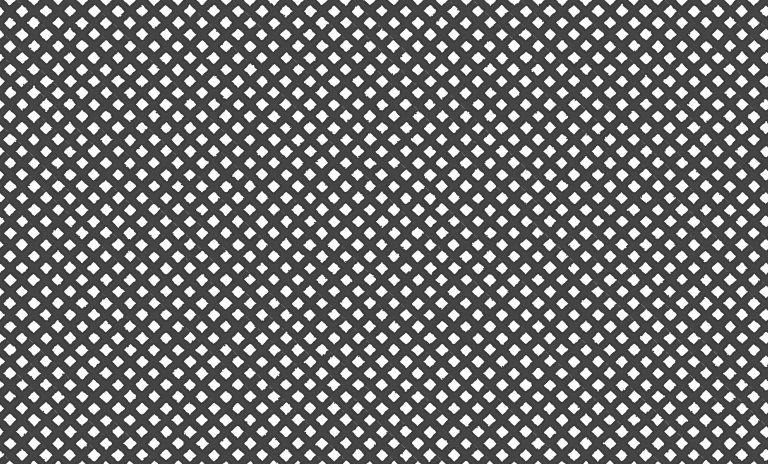
Reproduce this pattern procedurally as a WebGL 1 fragment shader.

```glsl
precision highp float;
// Diagonal woven lattice: dark crossing strips around ragged white diamond holes.

uniform vec2 u_resolution;

const vec2 REPEATS = vec2(32.0, 19.86);   // diamonds across and down
const vec2 PHASE = vec2(-0.083, 0.38);    // centre of the first diamond
const float HOLE_HALF = 0.26;             // half side of a hole, in strip pitches
const float CORNER = 0.035;               // corner rounding
const float JITTER = 0.022;               // wander of hole centres
const float SIZE_VARIATION = 0.016;
const float ROUGHNESS = 0.05;             // raggedness of the hole edges
const float NICK_CHANCE = 0.35;
const float NICK_RADIUS = 0.055;
const float SEAM_WIDTH = 0.035;
const float SEAM_CHANCE = 0.55;
const vec3 STRIP = vec3(0.268);
const vec3 RIM = vec3(0.215);
const vec3 SEAM = vec3(0.44);
const vec3 HOLE = vec3(0.992);

float hash(vec2 p) {
    vec3 q = fract(p.xyx * 0.1031);
    q += dot(q, q.yzx + 33.33);
    return fract((q.x + q.y) * q.z);
}

vec2 hash2(vec2 p) {
    return vec2(hash(p), hash(p + vec2(57.3, 19.7)));
}

float valueNoise(vec2 p) {
    vec2 i = floor(p);
    vec2 f = fract(p);
    f = f * f * (3.0 - 2.0 * f);
    float low = mix(hash(i), hash(i + vec2(1.0, 0.0)), f.x);
    float high = mix(hash(i + vec2(0.0, 1.0)), hash(i + 1.0), f.x);
    return mix(low, high, f.y);
}

float roundedBox(vec2 p, float halfSide, float radius) {
    vec2 q = abs(p) - halfSide + radius;
    return length(max(q, 0.0)) + min(max(q.x, q.y), 0.0) - radius;
}

// Signed distance to the worn hole of one cell, negative inside.
float holeDistance(vec2 local, vec2 cell, vec2 lattice) {
    vec2 p = local - (hash2(cell + 3.1) - 0.5) * 2.0 * JITTER;
    float halfSide = HOLE_HALF + (hash(cell + 11.7) - 0.5) * 2.0 * SIZE_VARIATION;
    float d = roundedBox(p, halfSide, CORNER);
    d += (valueNoise(lattice * 7.0 + 200.0) - 0.5) * ROUGHNESS;

    // A small nick bites into, or spills out of, the rim of some holes.
    if (hash(cell + 23.9) < NICK_CHANCE) {
        vec2 side = hash2(cell + 41.3) * 2.0 - 1.0;
        vec2 rimPoint = side / max(max(abs(side.x), abs(side.y)), 0.01) * halfSide;
        float nick = length(p - rimPoint) - NICK_RADIUS;
        d = hash(cell + 67.1) < 0.5 ? max(d, -nick) : min(d, nick);
    }
    return d;
}

// Thin light line where a falling strip overlaps the rising ones.
float seamMask(vec2 lattice, vec2 local, vec2 cell, float pixel) {
    float strip = hash(vec2(cell.x, 91.0));
    float strength = step(strip, SEAM_CHANCE) * (0.45 + 0.55 * hash(vec2(cell.x, 37.0)));
    float wear = smoothstep(0.25, 0.65, valueNoise(vec2(cell.x * 5.0, lattice.y * 1.3) + 300.0));
    float offset = abs(local.x - HOLE_HALF);
    float line = 1.0 - smoothstep(0.0, SEAM_WIDTH * 0.5 + pixel * 0.5, offset);
    return line * strength * wear;
}

void main() {
    vec2 grid = gl_FragCoord.xy / u_resolution * REPEATS - PHASE;

    // Lattice axes run across the two families of diagonal strips.
    vec2 lattice = vec2(grid.x + grid.y, grid.x - grid.y);
    vec2 cell = floor(lattice + 0.5);
    vec2 local = lattice - cell;
    float pixel = length(REPEATS / u_resolution);

    float d = holeDistance(local, cell, lattice);

    // Strips with a slight tone wander, seams, and a shaded rim round each hole.
    vec3 color = STRIP + (valueNoise(lattice * 3.0 + 100.0) - 0.5) * 0.012;
    color = mix(color, SEAM, seamMask(lattice, local, cell, pixel));
    float rim = 1.0 - smoothstep(0.025, 0.06, abs(d - 0.07));
    color = mix(color, RIM, rim * 0.8);

    // Open holes with smoothed edges.
    float open = 1.0 - smoothstep(-0.65 * pixel, 0.65 * pixel, d);
    color = mix(color, HOLE, open);

    gl_FragColor = vec4(color, 1.0);
}
```
